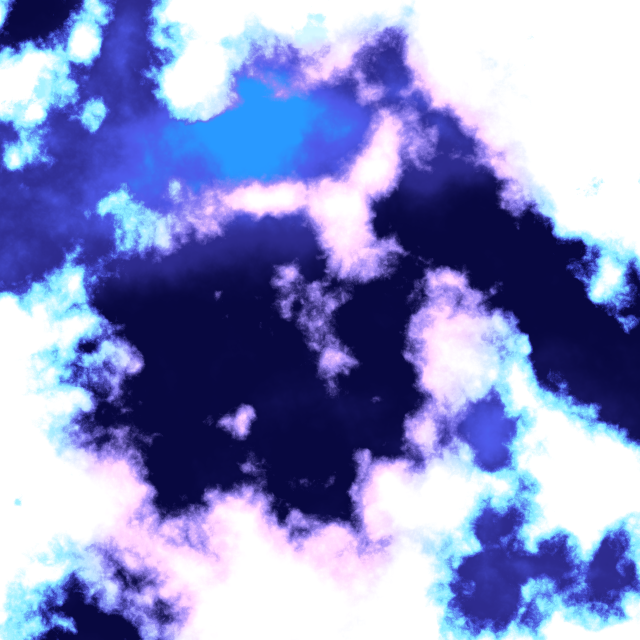
Write a three.js fragment shader that draws this texture.

```glsl
#define NAVY vec3(0.03, 0.03, 0.25)
#define INDIGO vec3(0.18, 0.17, 0.56)
#define BLUE vec3(0.31, 0.35, 0.92)
#define SKY vec3(0.16, 0.60, 1.00)
#define LILAC vec3(0.62, 0.54, 0.97)
#define CYAN vec3(0.50, 0.92, 1.00)
#define PINK vec3(1.00, 0.80, 1.00)
#define OCTAVES 7
#define CLOUD_SCALE 6.5
#define RAGGEDNESS 0.18
#define PUFFINESS 0.4
#define WARP 0.05

varying vec2 vUv;

vec2 gradient(vec2 cell) {
  vec3 h = fract(cell.xyx * vec3(0.1031, 0.1030, 0.0973));
  h += dot(h, h.yzx + 33.33);
  float angle = 6.2832 * fract((h.x + h.y) * h.z);
  return vec2(cos(angle), sin(angle));
}

float gradientNoise(vec2 p) {
  vec2 i = floor(p), f = p - i;
  vec2 u = f * f * f * (f * (f * 6.0 - 15.0) + 10.0);
  vec2 e = vec2(1.0, 0.0);
  float low = mix(dot(gradient(i), f), dot(gradient(i + e), f - e), u.x);
  float high = mix(dot(gradient(i + e.yx), f - e.yx),
                   dot(gradient(i + e.xx), f - e.xx), u.x);
  return mix(low, high, u.y);
}

// Fractal sum, partly folded so that lobes are round and creases sharp
float billows(vec2 p) {
  float sum = 0.0, amplitude = 1.0;
  for (int i = 0; i < OCTAVES; i++) {
    float n = gradientNoise(p);
    sum += amplitude * mix(n, abs(n) * 2.0 - 0.4, PUFFINESS);
    p = mat2(1.6, 1.2, -1.2, 1.6) * p + 17.3;
    amplitude *= 0.57;
  }
  return sum;
}

float segment(vec2 p, vec2 a, vec2 b) {
  vec2 pa = p - a, ba = b - a;
  return length(pa - ba * clamp(dot(pa, ba) / dot(ba, ba), 0.0, 1.0));
}

float bump(float d, float width) {
  return exp(-d * d / (width * width));
}

// Signed distance to the openings that show blue haze
float blueGaps(vec2 p) {
  float d = segment(p, vec2(0.0, 0.67), vec2(0.48, 0.79)) - 0.10;
  d = min(d, segment(p, vec2(0.20, 1.0), vec2(0.16, 0.75)) - 0.035);
  d = min(d, segment(p, vec2(0.62, 0.88), vec2(0.71, 0.80)) - 0.04);
  d = min(d, segment(p, vec2(0.75, 0.32), vec2(0.76, 0.06)) - 0.035);
  return min(d, segment(p, vec2(0.76, 0.11), vec2(0.94, 0.12)) - 0.02);
}

// Signed distance to the openings that show dark sky
float darkGaps(vec2 p) {
  float basin = length((p - vec2(0.42, 0.44)) * vec2(0.96, 1.0)) - 0.26;
  float channel = segment(p, vec2(0.66, 0.69), vec2(1.02, 0.40)) - 0.085;
  float corners = min(length(p - vec2(0.16, 0.02)) - 0.07,
                      length(p - vec2(0.05, 1.0)) - 0.05);
  return min(max(basin, -0.11), min(channel * 1.8, corners));
}

// Colour of the haze from dark sky to bright blue
vec3 hazeColour(float level) {
  vec3 c = mix(NAVY, INDIGO, smoothstep(0.0, 0.35, level));
  c = mix(c, BLUE, smoothstep(0.35, 0.72, level));
  return mix(c, SKY, smoothstep(0.68, 1.0, level));
}

void main() {
  vec2 p = vUv;
  vec2 q = p + WARP * vec2(gradientNoise(p * 5.0 + 3.1), gradientNoise(p * 5.0 + 41.7));
  float blueGap = blueGaps(q);

  // Height of the clouds: layout, extra puffs, then ragged detail
  float height = min(min(darkGaps(q), blueGap * 1.3), 0.13);
  height += 0.10 * bump(segment(q, vec2(0.43, 0.53), vec2(0.53, 0.41)), 0.065);
  height += 0.08 * bump(segment(q, vec2(0.23, 0.66), vec2(0.60, 0.73)), 0.05);
  height += RAGGEDNESS * billows(p * CLOUD_SCALE + 5.0);

  // Warm light in the middle, cold light outside
  float warmDistance = segment(q, vec2(0.38, 0.22), vec2(0.57, 0.70));
  float warm = 1.0 - smoothstep(0.19, 0.35, warmDistance);

  // Haze behind the clouds
  float cover = 1.0 - smoothstep(-0.06, 0.12, blueGap);
  float level = 0.04 + 0.55 * cover + (0.2 + 0.35 * cover) * billows(p * 4.0 + 23.0);
  level += 0.45 * bump(length((q - vec2(0.38, 0.81)) * vec2(0.7, 1.0)), 0.11);
  vec3 colour = hazeColour(clamp(level, 0.0, 1.0));

  // Cloud rim, tinted body and burnt-out tops
  float soft = mix(0.6, 1.0, warm);
  vec3 rim = mix(BLUE, LILAC, warm);
  vec3 tint = mix(CYAN, PINK, warm);
  colour = mix(colour, rim, smoothstep(-0.055 * soft, 0.0, height));
  colour = mix(colour, tint, smoothstep(-0.015, 0.03 * soft, height));
  colour = mix(colour, vec3(1.0), smoothstep(0.005, 0.10 * soft, height));

  // Faint cyan veins in the cold clouds
  float vein = smoothstep(0.42, 0.62, billows(p * 9.0 + 61.0)) * (1.0 - warm);
  colour = mix(colour, CYAN, 0.7 * vein * smoothstep(0.02, 0.06, height));

  gl_FragColor = vec4(colour, 1.0);
}
```
